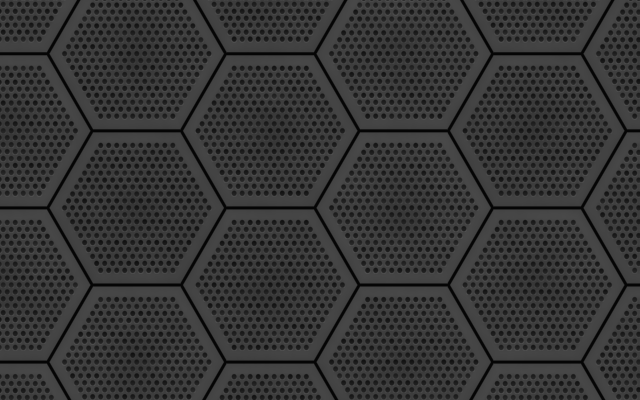
Give the GLSL for this pattern, as a Shadertoy shader.

```glsl
// Dark flat-topped hexagonal plates, each with a smooth rim around a perforated panel.
// Two interleaved rectangular lattices give the plates; staggered rows of holes are
// trimmed by a smaller hexagon, and layered sines add faint uneven wear.

float hash(vec2 p) {
    return fract(sin(dot(p, vec2(127.1, 311.7))) * 4375.85);
}

// Hexagonal radius: 0.5 on the edge of a plate of unit height
float hexRadius(vec2 p) {
    p = abs(p);
    return max(p.y, dot(p, vec2(0.866, 0.5)));
}

// Offset from the centre of the nearest plate
vec2 plateOffset(vec2 p) {
    vec2 period = vec2(1.73205, 1.0);
    vec2 a = mod(p + 0.5 * period, period) - 0.5 * period;
    vec2 b = mod(p, period) - 0.5 * period;
    return dot(a, a) < dot(b, b) ? a : b;
}

// Smooth wear between about -1 and 1
float wear(vec2 p) {
    float sum = 0.0;
    float weight = 0.5;
    for (int i = 0; i < 4; i++) {
        sum += weight * sin(p.x + 1.7 * sin(p.y)) * sin(p.y * 1.3 + sin(p.x * 0.7));
        p = mat2(0.8, 0.6, -0.6, 0.8) * p * 1.9 + 2.3;
        weight *= 0.6;
    }
    return sum;
}

void mainImage(out vec4 fragColor, in vec2 fragCoord) {
    // One unit is the height of a plate
    float pixel = 1.0 / (0.3854 * iResolution.y);
    vec2 p = fragCoord * pixel - vec2(0.887, 1.246);
    vec2 q = plateOffset(p);
    vec2 plate = round((p - q) * vec2(1.1547, 2.0));
    float edge = 0.5 - hexRadius(q);
    float grime = wear(p * 9.0);

    // Rim, slightly shaded towards the gap and the panel
    float rim = 0.272 - 0.035 * exp(-edge * 45.0) + 0.012 * q.y;
    rim -= 0.02 * smoothstep(0.06, 0.10, edge);

    // Panel, darker towards its middle
    float panel = 0.247 - 0.03 * exp(-dot(q, q) * 22.0);
    float shade = mix(rim, panel, smoothstep(0.07, 0.10, edge));

    // Staggered holes, kept only where their centre lies on the panel
    vec2 pitch = vec2(0.052, 0.045);
    float row = round(q.y / pitch.y);
    float shift = 0.5 * mod(row, 2.0);
    float column = round(q.x / pitch.x - shift);
    vec2 center = vec2(column + shift, row) * pitch;
    vec2 h = q - center;
    float onPanel = step(hexRadius(center), 0.407);
    float variation = hash(vec2(column, row) + plate * 17.0) - 0.5;

    // Lit lower lip, then the hole with a deeper upper half
    float lip = length(h + vec2(0.0, 0.005)) - 0.0185;
    float hole = length(h * vec2(1.06, 0.96)) - 0.0165;
    float lit = smoothstep(pixel, -pixel, lip) * smoothstep(0.002, -0.012, h.y);
    shade += onPanel * lit * (0.055 + 0.025 * grime);
    float depth = 0.12 - 0.035 * smoothstep(-0.012, 0.014, h.y) + 0.035 * variation;
    float open = smoothstep(0.8 * pixel, -0.8 * pixel, hole);
    shade = mix(shade, depth, onPanel * open * (0.94 + 0.08 * sin(row * 2.1 + plate.x)));

    // Wear, tone of each plate, and the black gap
    shade += 0.009 * grime + 0.012 * (hash(plate) - 0.5);
    shade = mix(0.02, shade, smoothstep(-0.8 * pixel, 0.8 * pixel, edge - 0.0097));
    fragColor = vec4(vec3(shade), 1.0);
}
```
